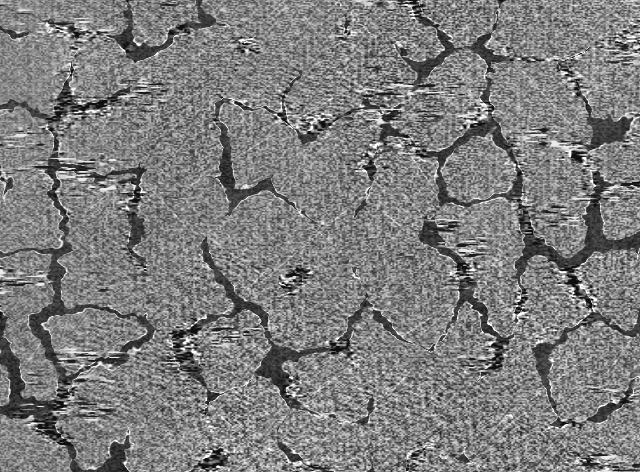
A WebGL 2 fragment shader for this texture:

```glsl
#version 300 es
precision highp float;
// Grey micrograph of a grainy metal: dark broken veins follow warped Voronoi
// borders and swell at the junctions, with thin bright rims. Fine speckle,
// faint diagonal scratches and clustered horizontal streaks lie on top.
#define CELLS 6.6          // Voronoi cells per canvas height
#define VEIN_WIDTH 0.026   // mean half width, in cells
#define VEIN_VARIATION 0.22
#define VEIN_SHARE 0.70    // share of cell borders that carry a vein
#define VEIN_GREY 0.215
#define MATRIX_GREY 0.52
#define GRAIN_FREQ vec2(270.0, 350.0)
#define GRAIN_CONTRAST 0.62
#define RIM_GAIN 0.30
#define SCRATCHES 30
#define SCRATCH_GAIN 0.15
#define STREAK_LEVEL 0.63  // higher means fewer streaks

uniform vec2 u_resolution;
out vec4 fragColor;

float hash(vec2 p) {
    return fract(sin(dot(p, vec2(127.1, 311.7))) * 43758.5453);
}

vec2 hash2(vec2 p) {
    return vec2(hash(p), hash(p + 37.3));
}

float noise(vec2 p) {
    vec2 i = floor(p), f = fract(p);
    f = f * f * (3.0 - 2.0 * f);
    return mix(mix(hash(i), hash(i + vec2(1, 0)), f.x),
               mix(hash(i + vec2(0, 1)), hash(i + vec2(1, 1)), f.x), f.y);
}

float fbm(vec2 p) {
    return 0.55 * noise(p) + 0.29 * noise(p * 2.1 + 5.2) + 0.16 * noise(p * 4.3 + 9.7);
}

vec2 site(vec2 cell) {
    return cell + 0.08 + 0.84 * hash2(cell);
}

// Distance to the veined borders; the soft minimum rounds and fills junctions.
float borderDistance(vec2 q) {
    vec2 base = floor(q), homeCell = base, homeSite = base;
    float nearest = 1e3;
    for (int y = -1; y <= 1; y++)
    for (int x = -1; x <= 1; x++) {
        vec2 cell = base + vec2(x, y), s = site(cell);
        float d = distance(q, s);
        if (d < nearest) { nearest = d; homeCell = cell; homeSite = s; }
    }
    float sum = 1e-6;
    for (int y = -2; y <= 2; y++)
    for (int x = -2; x <= 2; x++) {
        vec2 cell = homeCell + vec2(x, y), s = site(cell);
        if (x == 0 && y == 0) continue;
        float d = dot(0.5 * (homeSite + s) - q, normalize(s - homeSite));
        float present = step(hash(homeCell + cell + 71.0), VEIN_SHARE);
        sum += present * exp(-17.0 * d);
    }
    return -log(sum) / 17.0;
}

// Thin straight marks along the two diagonals, fading towards their ends.
float scratches(vec2 p, float aspect, float pixel) {
    float total = 0.0;
    for (int i = 0; i < SCRATCHES; i++) {
        vec2 id = vec2(i, 3.7);
        float side = hash(id + 4.0) < 0.6 ? -1.0 : 1.0;
        float angle = side * mix(0.55, 1.05, hash(id + 8.0));
        float halfLength = mix(0.03, 0.24, pow(hash(id + 12.0), 2.0));
        vec2 dir = vec2(cos(angle), sin(angle));
        vec2 r = p - hash2(id) * vec2(aspect, 1.0);
        float along = abs(dot(r, dir)), across = abs(dot(r, vec2(-dir.y, dir.x)));
        float line = 1.0 - smoothstep(0.0004, 0.0004 + pixel, across);
        total += line * (1.0 - smoothstep(0.6, 1.0, along / halfLength));
    }
    return min(total, 1.0);
}

void main() {
    float pixel = 1.0 / u_resolution.y, aspect = u_resolution.x * pixel;
    vec2 p = gl_FragCoord.xy * pixel;

    // Speckled matrix, calmer towards the left and livelier in patches
    float grain = 0.82 * (noise(p * GRAIN_FREQ) - 0.5)
                + 0.34 * (noise(p * GRAIN_FREQ * 0.57 + 19.0) - 0.5);
    float patches = fbm(p * 3.5 + 2.0);
    float liveliness = mix(0.68, 1.1, smoothstep(0.0, 0.45, p.x)) * mix(0.75, 1.3, patches);
    float grey = MATRIX_GREY + 0.09 * (fbm(p * 6.0 + 40.0) - 0.5);
    grey += GRAIN_CONTRAST * liveliness * grain;

    // Fine ripples in a few small patches
    float bend = fbm(p * 11.0 + 61.0);
    float ripple = sin(560.0 * p.y + 150.0 * p.x + 26.0 * bend);
    grey += 0.10 * ripple * smoothstep(0.64, 0.74, fbm(p * 5.0 + 83.0));
    grey += SCRATCH_GAIN * scratches(p, aspect, pixel);

    // Veins with frayed outlines and broken bright rims
    vec2 warp = vec2(fbm(p * 10.0), fbm(p * 10.0 + 17.0)) - 0.5;
    vec2 rough = vec2(noise(p * 75.0), noise(p * 75.0 + 29.0)) - 0.5;
    float width = VEIN_WIDTH + VEIN_VARIATION * (fbm(p * 10.0 + 51.0) - 0.5);
    float fray = 0.05 * (noise(p * vec2(85.0, 150.0) + 33.0) - 0.5);
    float edge = borderDistance(CELLS * (p + 0.08 * warp + 0.008 * rough) + 3.0) - width + fray;
    float soft = CELLS * pixel;
    float vein = 1.0 - smoothstep(-0.7 * soft, 0.7 * soft, edge);
    float rim = 1.0 - smoothstep(0.002, 0.004 + soft, abs(edge - 0.014));
    rim *= smoothstep(0.35, 0.65, noise(p * 48.0 + 7.0)) * step(-0.02, width);
    float veinGrey = VEIN_GREY + 0.10 * (noise(p * 26.0 + 3.0) - 0.5) + 0.22 * grain;
    grey = mix(grey, veinGrey, vein) + RIM_GAIN * rim;

    // Short black and white specks clustered beside the veins
    float speck = noise(p * vec2(130.0, 290.0) + 5.0) - 0.5;
    float beside = 1.0 - smoothstep(0.05, 0.2, abs(edge));
    float speckled = beside * smoothstep(0.52, 0.66, fbm(p * vec2(8.0, 12.0) + 23.0));
    grey += 1.1 * speck * speckled;

    // Clusters of fine black and white horizontal streaks
    float cluster = fbm(p * vec2(6.0, 17.0) + 90.0);
    float streak = noise(p * vec2(46.0, 280.0) + 11.0);
    float tone = smoothstep(0.3, 0.7, streak);
    float strength = smoothstep(STREAK_LEVEL, STREAK_LEVEL + 0.1, cluster);
    grey = mix(grey, mix(0.1, 0.92, tone), strength * smoothstep(0.14, 0.32, abs(streak - 0.5)));

    fragColor = vec4(vec3(clamp(grey, 0.06, 1.0)), 1.0);
}
```
